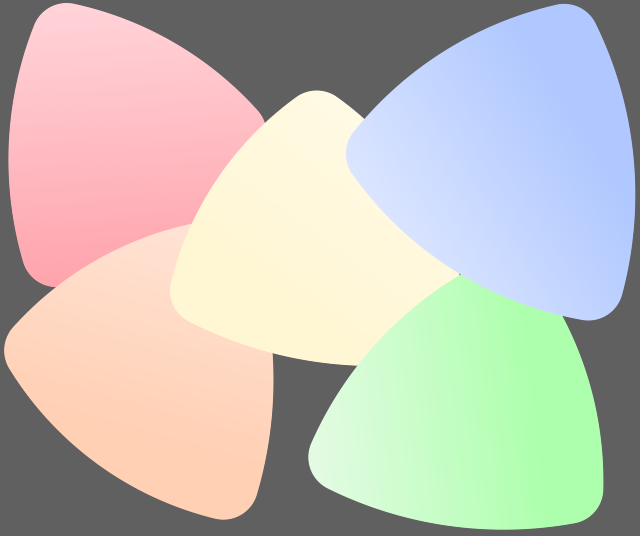
Reproduce this background procedurally as a WebGL 1 fragment shader.

```glsl
precision highp float;
// Five overlapping pastel pebbles on flat grey, stacked from back to front.
// Each pebble is a triangle with bulging arc sides, grown outwards by a
// corner radius and filled with a clamped two-colour linear gradient.

uniform vec2 u_resolution;

#define CANVAS vec2(7.68, 6.42)
#define CORNER_RADIUS 0.42
#define EDGE_SOFTNESS 0.6
#define BACKDROP vec3(0.378)

// Arc from a to b, bulging to the left: x = signed distance to its full
// circle (negative inside), y = unsigned distance to the arc itself.
vec2 arcSide(vec2 p, vec2 a, vec2 b, float bulge) {
  float halfChord = 0.5 * length(b - a);
  float radius = (halfChord * halfChord + bulge * bulge) / (2.0 * bulge);
  float depth = radius - bulge;
  vec2 along = normalize(b - a);
  vec2 outward = vec2(-along.y, along.x);
  vec2 fromCenter = p - 0.5 * (a + b) + outward * depth;
  vec2 q = vec2(abs(dot(fromCenter, along)), dot(fromCenter, outward));
  float radial = length(q) - radius;
  bool facesArc = q.x * depth < q.y * halfChord;
  float dist = facesArc ? abs(radial) : length(q - vec2(halfChord, depth));
  return vec2(radial, dist);
}

// Signed distance to a rounded triangle; corners a, b, c run clockwise and
// bulges belong to the sides ab, bc and ca.
float pebble(vec2 p, vec2 a, vec2 b, vec2 c, vec3 bulges) {
  vec2 ab = arcSide(p, a, b, bulges.x);
  vec2 bc = arcSide(p, b, c, bulges.y);
  vec2 ca = arcSide(p, c, a, bulges.z);
  float dist = min(ab.y, min(bc.y, ca.y));
  bool inside = max(ab.x, max(bc.x, ca.x)) < 0.0;
  return (inside ? -dist : dist) - CORNER_RADIUS;
}

// Linear gradient that holds its end colours beyond both ends.
vec3 gradient(vec2 p, vec2 start, vec2 end, vec3 startColor, vec3 endColor) {
  vec2 axis = end - start;
  float t = clamp(dot(p - start, axis) / dot(axis, axis), 0.0, 1.0);
  return mix(startColor, endColor, t);
}

// Lays a fill over the colour below with an antialiased edge.
vec3 paint(vec3 below, vec3 fill, float dist, float pixel) {
  float soft = EDGE_SOFTNESS * pixel;
  return mix(fill, below, smoothstep(-soft, soft, dist));
}

void main() {
  // Fit the design area into the canvas, centred.
  vec2 fit = u_resolution / CANVAS;
  float pixel = 1.0 / min(fit.x, fit.y);
  vec2 p = (gl_FragCoord.xy - 0.5 * u_resolution) * pixel + 0.5 * CANVAS;

  vec3 color = BACKDROP;

  // Pink, upper left
  float pink = pebble(p, vec2(0.80, 5.97), vec2(2.78, 4.82),
                      vec2(0.68, 3.40), vec3(0.18, 0.25, 0.215));
  vec3 pinkFill = gradient(p, vec2(1.30, 6.39), vec2(1.45, 3.10),
                           vec3(1.0, 0.83, 0.85), vec3(1.0, 0.645, 0.68));
  color = paint(color, pinkFill, pink, pixel);

  // Peach, lower left
  float peach = pebble(p, vec2(0.47, 2.22), vec2(2.60, 3.37),
                       vec2(2.68, 0.61), vec3(0.21, 0.22, 0.27));
  vec3 peachFill = gradient(p, vec2(1.60, 1.22), vec2(2.30, 3.72),
                            vec3(1.0, 0.815, 0.705), vec3(1.0, 0.89, 0.835));
  color = paint(color, peachFill, peach, pixel);

  // Cream, centre
  float cream = pebble(p, vec2(2.46, 2.94), vec2(3.80, 4.92),
                       vec2(5.20, 2.51), vec3(0.21, 0.30, 0.22));
  vec3 creamFill = gradient(p, vec2(3.00, 3.12), vec2(4.40, 5.02),
                            vec3(1.0, 0.965, 0.83), vec3(1.0, 0.98, 0.895));
  color = paint(color, creamFill, cream, pixel);

  // Green, lower right
  float green = pebble(p, vec2(4.12, 0.94), vec2(6.06, 2.94),
                       vec2(6.82, 0.56), vec3(0.25, 0.21, 0.22));
  vec3 greenFill = gradient(p, vec2(3.85, 0.82), vec2(6.45, 1.12),
                            vec3(0.885, 0.985, 0.885), vec3(0.68, 1.0, 0.68));
  color = paint(color, greenFill, green, pixel);

  // Blue, upper right
  float blue = pebble(p, vec2(4.57, 4.58), vec2(6.77, 5.96),
                      vec2(7.06, 3.00), vec3(0.22, 0.27, 0.29));
  vec3 blueFill = gradient(p, vec2(4.50, 3.42), vec2(6.93, 4.96),
                           vec3(0.875, 0.91, 1.0), vec3(0.69, 0.785, 1.0));
  color = paint(color, blueFill, blue, pixel);

  gl_FragColor = vec4(color, 1.0);
}
```
